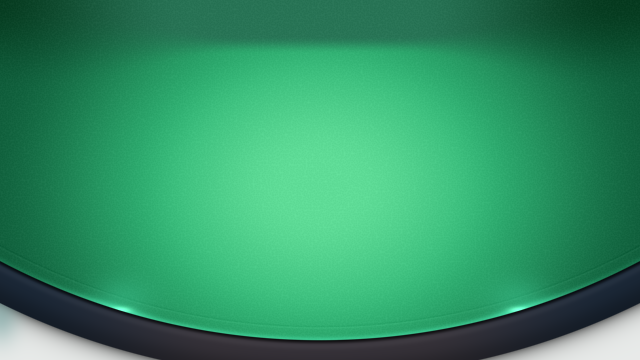
Write a WebGL 2 fragment shader that draws this background.

```glsl
#version 300 es
precision highp float;
// A green felt table seen from above: a soft radial light, a shaded band along
// the top, and a dark curved rail with two lamps over a pale floor.
// The rail is a ring from one circle distance; cellular noise gives the grain.
uniform vec2 u_resolution;
out vec4 fragColor;

const vec2 TABLE_CENTER = vec2(0.0, 1.961);
const float TABLE_RADIUS = 1.906;
const float RAIL_WIDTH = 0.104;
const vec2 LAMP = vec2(0.553, 0.139);

const vec3 FELT_LIGHT = vec3(0.375, 0.865, 0.595);
const vec3 FELT_MID = vec3(0.195, 0.715, 0.465);
const vec3 FELT_DEEP = vec3(0.065, 0.370, 0.235);
const vec3 BAND = vec3(0.160, 0.450, 0.335);
const vec3 CORNER = vec3(0.025, 0.225, 0.120);
const vec3 GLOW = vec3(0.300, 0.920, 0.700);
const vec3 RAIL_WARM = vec3(0.190, 0.175, 0.200);
const vec3 RAIL_COOL = vec3(0.095, 0.140, 0.195);
const vec3 FLOOR = vec3(0.910, 0.920, 0.915);

vec2 hash2(vec2 p) {
    vec3 q = fract(p.xyx * vec3(0.1031, 0.1030, 0.0973));
    q += dot(q, q.yzx + 33.33);
    return fract((q.xx + q.yz) * q.zy);
}

// Distance to the nearest scattered cell point
float cellular(vec2 p) {
    vec2 cell = floor(p);
    float nearest = 2.0;
    for (int y = -1; y <= 1; y++) {
        for (int x = -1; x <= 1; x++) {
            vec2 c = cell + vec2(x, y);
            nearest = min(nearest, length(c + hash2(c) - p));
        }
    }
    return nearest;
}

// Bell-shaped falloff around zero
float bell(float d, float width) {
    return exp(-d * d / (width * width));
}

float softSpot(vec2 d, vec2 size) {
    d /= size;
    return exp(-dot(d, d));
}

vec3 feltColor(vec2 p, float aspect) {
    // Central light
    float r = length((p - vec2(0.0, 0.48)) * vec2(1.0, 1.25));
    vec3 color = mix(FELT_LIGHT, FELT_MID, smoothstep(0.08, 0.56, r));
    color = mix(color, FELT_DEEP, smoothstep(0.36, 0.98, r));

    // Shaded band, softer and darker toward the corners
    float side = abs(p.x) / (0.5 * aspect);
    float blur = mix(0.025, 0.13, smoothstep(0.25, 0.9, side));
    float band = smoothstep(0.875 - blur, 0.875 + blur, p.y);
    float darkness = smoothstep(0.35, 1.0, side + 0.06 * sign(p.x));
    color = mix(color, mix(BAND, CORNER, darkness), band * 0.95);

    return color + (cellular(p * 190.0) - 0.5) * 0.035;
}

// Light along the felt edge; inset is the distance in from the rail
vec3 addRimLight(vec3 color, vec2 p, float inset) {
    vec2 lampOffset = vec2(abs(p.x), p.y) - LAMP;
    float reach = 1.0 - smoothstep(0.50, 0.85, abs(p.x));
    float seam = bell(inset - 0.034, 0.0025) - bell(inset - 0.038, 0.0025);
    color += seam * 0.025;
    color = mix(color, GLOW, bell(inset, 0.009) * (0.15 + 0.38 * reach));
    color = mix(color, GLOW, 0.30 * softSpot(lampOffset - vec2(0.0, 0.025), vec2(0.085, 0.060)));
    color = mix(color, GLOW, 0.65 * bell(inset, 0.014) * bell(lampOffset.x, 0.075));
    return color + vec3(0.25, 0.30, 0.28) * softSpot(lampOffset, vec2(0.028, 0.009));
}

// Depth runs from 0 at the felt to 1 at the outer edge
vec3 railColor(float x, float depth) {
    vec3 color = mix(RAIL_WARM, RAIL_COOL, smoothstep(0.25, 0.85, abs(x)));
    color *= mix(1.08, 0.78, smoothstep(0.3, 1.0, depth));
    color += 0.035 * bell(depth - 0.17, 0.09);
    return color * mix(0.25, 1.0, smoothstep(0.0, 0.13, depth));
}

vec3 floorColor(vec2 p, float gap, float aspect) {
    vec3 color = FLOOR * (1.0 - 0.55 * exp(-max(gap, 0.0) / 0.022));
    float tint = softSpot(p - vec2(-0.5 * aspect, 0.12), vec2(0.05, 0.07));
    return mix(color, vec3(0.43, 0.62, 0.61), 0.55 * tint);
}

void main() {
    float aspect = u_resolution.x / u_resolution.y;
    vec2 p = gl_FragCoord.xy / u_resolution.y - vec2(0.5 * aspect, 0.0);
    float edge = length(p - TABLE_CENTER) - TABLE_RADIUS;
    float smoothing = 0.8 / u_resolution.y;

    vec3 felt = addRimLight(feltColor(p, aspect), p, -edge);
    vec3 rail = railColor(p.x, edge / RAIL_WIDTH);
    vec3 ground = floorColor(p, edge - RAIL_WIDTH, aspect);

    vec3 color = mix(felt, rail, smoothstep(-smoothing, smoothing, edge));
    color = mix(color, ground, smoothstep(-smoothing, smoothing, edge - RAIL_WIDTH));
    fragColor = vec4(clamp(color, 0.0, 1.0), 1.0);
}
```
